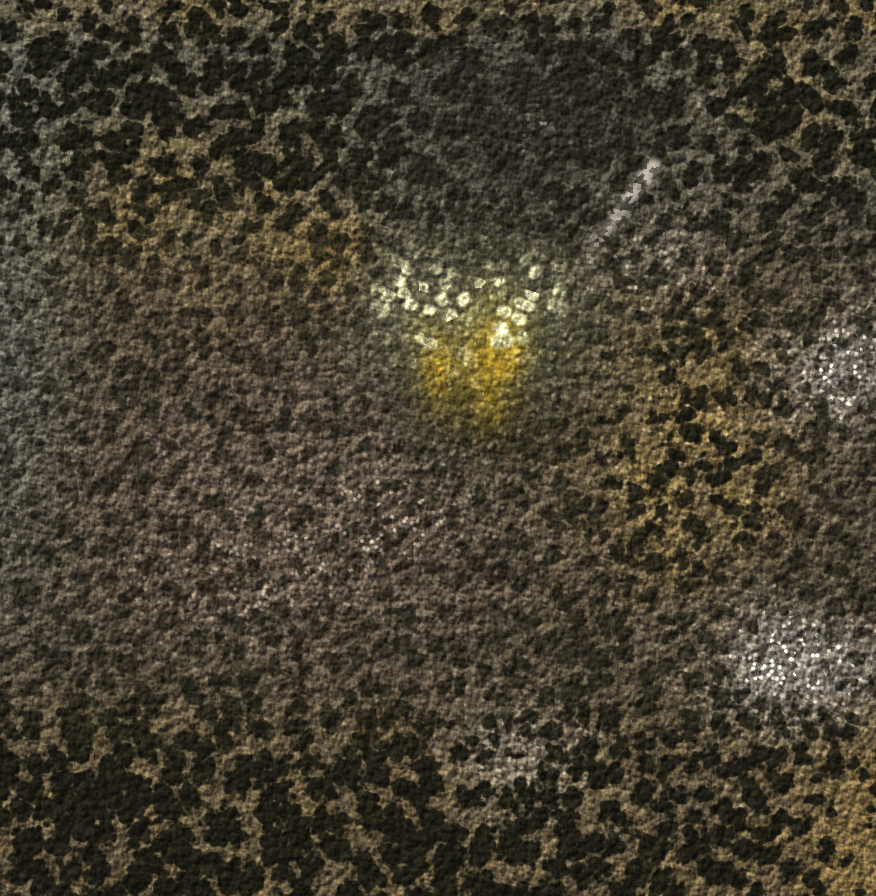
A Shadertoy shader for this texture:

```glsl
// Weathered mineral wall: ochre, slate and mauve ground under black crust,
// with a pale yellow glow, metallic glints and a bright scratch.
// Layered cellular noise makes the crust and grain; soft spots place the tones.

const vec3 CRUST  = vec3(0.105, 0.102, 0.070);
const vec3 UMBER  = vec3(0.285, 0.255, 0.205);
const vec3 OCHRE  = vec3(0.46, 0.385, 0.235);
const vec3 SLATE  = vec3(0.32, 0.32, 0.28);
const vec3 MAUVE  = vec3(0.39, 0.335, 0.285);
const vec3 MOSS   = vec3(0.25, 0.265, 0.19);
const vec3 AMBER  = vec3(0.66, 0.53, 0.14);
const vec3 PEARL  = vec3(0.86, 0.85, 0.66);
const vec3 SILVER = vec3(0.84, 0.80, 0.75);

const float CLUMP_SCALE = 36.0;   // crust blotches per canvas height
const float GRAIN_SCALE = 85.0;   // relief bumps per canvas height
const float GLINT_SCALE = 170.0;  // sparkles per canvas height
const float RELIEF = 1.9;
const float BASE_COVER = 0.385;   // crust threshold
const vec2 LIGHT = vec2(-0.6, 0.8);

vec2 hash2(vec2 p) {
    vec3 a = fract(p.xyx * vec3(0.1031, 0.1030, 0.0973));
    a += dot(a, a.yzx + 33.33);
    return fract((a.xx + a.yz) * a.zy);
}

// x: distance to the nearest point, y: random value of its cell
vec2 cellular(vec2 p) {
    vec2 base = floor(p), f = fract(p), best = vec2(9.0, 0.0);
    for (int j = -1; j <= 1; j++)
    for (int i = -1; i <= 1; i++) {
        vec2 o = vec2(i, j), h = hash2(base + o + 200.0);
        float d = length(o + h - f);
        if (d < best.x) best = vec2(d, fract(h.x * 7.3 + h.y * 13.7));
    }
    return best;
}

float layered(vec2 p) {
    float sum = 0.0, weight = 0.56;
    for (int i = 0; i < 3; i++) {
        sum += weight * cellular(p).x;
        p = mat2(1.6, 1.2, -1.2, 1.6) * p + 5.7;
        weight *= 0.5;
    }
    return sum;
}

float spot(vec2 uv, vec2 center, vec2 radius) {
    vec2 d = (uv - center) / radius;
    return exp(-dot(d, d));
}

float segment(vec2 p, vec2 a, vec2 b) {
    vec2 ab = b - a;
    return length(p - a - ab * clamp(dot(p - a, ab) / dot(ab, ab), 0.0, 1.0));
}

void mainImage(out vec4 fragColor, in vec2 fragCoord) {
    vec2 uv = fragCoord / iResolution.xy;
    vec2 q = fragCoord / iResolution.y;
    vec2 w = q + 0.003 * sin(q.yx * vec2(61.0, 53.0) + 2.0 * sin(q * 29.0));
    float broad = layered(w * 9.0) - 0.45;
    vec2 m = uv + 0.04 * broad * vec2(1.0, -1.0);

    // Tonal regions
    float top = smoothstep(0.66, 0.84, m.y);
    float bottom = smoothstep(0.30, 0.12, m.y);
    float leftEdge = spot(m, vec2(0.0, 0.62), vec2(0.08, 0.28));
    float mauve = spot(m, vec2(0.33, 0.44), vec2(0.25, 0.18));
    float shadow = spot(m, vec2(0.60, 0.86), vec2(0.16, 0.09));
    float goldRight = spot(m, vec2(0.78, 0.50), vec2(0.13, 0.17));
    float goldCorner = spot(m, vec2(1.0, 0.05), vec2(0.07, 0.12));
    float rim = smoothstep(0.94, 1.0, m.y);
    float gold = goldRight + goldCorner + 0.45 * bottom + 0.55 * rim
        + 0.8 * spot(m, vec2(0.22, 0.78), vec2(0.15, 0.12))
        + 0.8 * spot(m, vec2(0.38, 0.72), vec2(0.05, 0.05))
        + 0.6 * spot(m, vec2(0.90, 0.90), vec2(0.12, 0.10));
    float halo = spot(m, vec2(0.555, 0.62), vec2(0.115, 0.105));
    float silver = spot(m, vec2(0.91, 0.255), vec2(0.09, 0.055))
        + 0.75 * spot(m, vec2(0.96, 0.59), vec2(0.07, 0.06))
        + 0.35 * spot(m, vec2(0.60, 0.15), vec2(0.07, 0.06))
        + 0.3 * spot(m, vec2(0.75, 0.71), vec2(0.07, 0.05))
        + 0.4 * spot(m, vec2(0.62, 0.865), vec2(0.03, 0.012));
    float sheen = spot(m, vec2(0.44, 0.43), vec2(0.09, 0.06))
        + 0.7 * spot(m, vec2(0.27, 0.36), vec2(0.12, 0.06));

    // Ground colour
    vec3 color = mix(UMBER, SLATE, clamp(0.7 * top + leftEdge, 0.0, 1.0));
    color = mix(color, MAUVE, 0.7 * mauve);
    color = mix(color, OCHRE, clamp(gold * (0.8 - 1.5 * broad), 0.0, 0.95));
    color = mix(color, SILVER * 0.62, clamp(silver, 0.0, 0.75));

    // Black crust: opaque at top, bottom and right, a thin stain in the middle
    float cover = BASE_COVER + 0.055 * top + 0.035 * bottom - 0.22 * broad
        + 0.09 * spot(m, vec2(0.10, 0.08), vec2(0.22, 0.12))
        + 0.08 * spot(m, vec2(0.50, 0.03), vec2(0.22, 0.08))
        + 0.08 * spot(m, vec2(0.68, 0.25), vec2(0.07, 0.08))
        + 0.05 * spot(m, vec2(0.35, 0.90), vec2(0.35, 0.06))
        - 0.09 * rim - 0.05 * mauve - 0.10 * leftEdge
        - 0.18 * goldCorner - 0.12 * silver - 0.25 * halo;
    float opacity = clamp(0.6 + 0.35 * (top + bottom + goldRight) - 0.25 * shadow, 0.0, 0.95);
    float crust = opacity * smoothstep(cover + 0.06, cover - 0.06, layered(w * CLUMP_SCALE));
    color = mix(color, CRUST, crust);
    color = mix(color, vec3(0.17, 0.155, 0.125), 0.7 * shadow);

    // Glow: mossy halo, dripping amber wash and pearly nodules
    color = mix(color, MOSS, 0.85 * halo);
    color *= 1.0 - 0.35 * spot(m, vec2(0.56, 0.525), vec2(0.09, 0.035));
    float amber = spot(m, vec2(0.56, 0.60), vec2(0.038, 0.06))
        + 0.7 * spot(m, vec2(0.495, 0.595), vec2(0.022, 0.045));
    color = mix(color, AMBER, clamp(amber * (0.8 - 1.2 * broad), 0.0, 0.9));
    vec2 nodule = cellular(w * 56.0);
    float pearly = spot(m, vec2(0.475, 0.66), vec2(0.045, 0.05))
        + spot(m, vec2(0.555, 0.65), vec2(0.05, 0.045))
        + 0.7 * spot(m, vec2(0.615, 0.675), vec2(0.035, 0.035));
    float bead = smoothstep(0.55, 0.28, nodule.x) * smoothstep(0.75, 0.5, nodule.y);
    color = mix(color, PEARL, min(1.0, 1.2 * pearly) * (0.12 + 0.8 * bead));

    // Raking light and mottling over the grain
    vec2 g = q * GRAIN_SCALE;
    float slope = layered(g + LIGHT * 0.3) - layered(g);
    color *= clamp(1.0 + RELIEF * slope * (1.0 - 0.4 * halo), 0.45, 1.7);
    color *= 0.82 + 0.36 * cellular(q * 125.0 + 3.0).y;

    // Sparkles and the bright scratch
    vec2 spark = cellular(q * GLINT_SCALE);
    float glint = smoothstep(0.65, 0.15, spark.x) * smoothstep(0.6, 0.92, spark.y);
    float shine = 0.13 + 0.75 * silver + 0.4 * sheen + 0.15 * halo + 0.15 * goldRight;
    color += SILVER * glint * shine * (1.0 - 0.8 * crust);
    float scratch = smoothstep(0.014, 0.002, segment(uv, vec2(0.655, 0.69), vec2(0.745, 0.815)));
    scratch *= smoothstep(0.64, 0.80, uv.y) * (0.25 + 0.75 * smoothstep(0.35, 0.7, spark.y));
    color = mix(color, SILVER, 0.85 * scratch);

    fragColor = vec4(clamp(color, 0.0, 1.0), 1.0);
}
```
